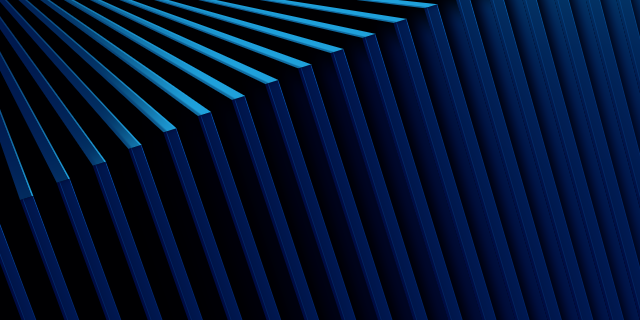
A Shadertoy shader for this background:

```glsl
// Fan of bent blue slats on black: lit top faces above, slanted front faces below.
#define HEIGHT 384.0              // canvas height in design units
#define FIRST_SLAT -1
#define LAST_SLAT 20
#define FACE vec2(-16.0, 5.0)     // bend edge, from right corner to left corner
#define GLOW_REACH 31.0
#define NAVY vec3(0.0, 0.085, 0.295)
#define DEEP vec3(0.0, 0.012, 0.18)
#define TEAL vec3(0.012, 0.23, 0.42)
#define STEEL vec3(0.05, 0.38, 0.58)
#define CYAN vec3(0.12, 0.63, 0.86)

float unitsPerPixel;

// Antialiased step: 1 where d is positive
float cover(float d) { return clamp(d / unitsPerPixel + 0.5, 0.0, 1.0); }

// Soft thin line centred on d = 0
float hairline(float d, float width) {
    float w = max(width, unitsPerPixel);
    return (1.0 - smoothstep(0.0, w, abs(d))) * width / w;
}

// Right corner of the bend of slat i, y pointing down
vec2 bendCorner(float i) {
    return vec2(40.0 + i * (44.25 - 0.32 * i), 235.0 - i * (20.83 - 0.139 * i));
}

void drawSlat(inout vec3 color, vec2 p, float i) {
    vec2 q = p - bendCorner(i);
    float slant = 0.37 - 0.0065 * i;
    float across = q.x - slant * q.y;              // 0 at the right edge of the front
    float left = across - FACE.x + slant * FACE.y; // 0 at the left edge
    float below = q.y - q.x * FACE.y / FACE.x;     // positive under the bend

    // Top face frame: along runs up and left, depth runs from its upper edge
    float angle = radians(69.0 - i * (8.0 - 0.23 * i));
    vec2 dir = vec2(-cos(angle), -sin(angle));
    vec2 normal = vec2(dir.y, -dir.x);
    float along = max(dot(q, dir), 0.0);
    float depth = dot(q, normal);
    float thick = dot(FACE, normal) * max(1.0 - along / 480.0, 0.25);

    // Light pooling at the upper right
    float pool = smoothstep(400.0, 660.0, p.x) * exp(-max(p.y, 0.0) / 125.0);

    // Glow in the gap, fading away from the left edge
    float fade = clamp(1.0 + left / GLOW_REACH, 0.0, 1.0) * cover(-left);
    float strength = smoothstep(2.0, 14.0, i) * smoothstep(0.0, 45.0, depth);
    vec3 glow = mix(DEEP, NAVY, fade * smoothstep(5.0, 17.0, i));
    glow = mix(glow, TEAL, pool * fade * 0.8);
    color = mix(color, glow, strength * smoothstep(0.0, 0.85, fade));

    // Front face with bevel and fine edge lines
    vec3 front = NAVY * mix(0.92, 1.08, clamp(left / 16.0, 0.0, 1.0));
    front = mix(front, DEEP * 1.3, 0.55 * (1.0 - smoothstep(2.5, 4.0, left)));
    front = mix(front, TEAL, 0.75 * pool);
    float nearBend = exp(-max(below, 0.0) / 70.0);
    front += TEAL * hairline(left - 4.0, 0.8) * (0.25 + 0.4 * nearBend);
    front += STEEL * hairline(across + 0.6, 0.8) * (0.12 + 0.7 * nearBend);
    front = mix(front, DEEP, 0.45 * exp(-max(below, 0.0) / 3.0));
    color = mix(color, front, cover(left) * cover(-across) * cover(below));

    // Top face: lit near the bend, fully lit on the flatter slats
    float flatness = smoothstep(2.0, 10.0, i);
    float lit = mix(0.3, 1.0, smoothstep(0.0, 6.0, i))
              * exp(-along / mix(75.0, 550.0, flatness));
    vec3 top = mix(NAVY, TEAL, clamp(lit * 2.0, 0.0, 1.0));
    top = mix(top, CYAN, smoothstep(0.3, 0.9, lit));
    float rel = depth / max(thick, 0.1);
    top = mix(top, mix(NAVY, STEEL, lit), 0.75 * smoothstep(0.62, 0.85, rel));
    float rim = 1.0 - smoothstep(1.2, 2.4, depth);
    top = mix(top, CYAN, rim * exp(-along / mix(130.0, 500.0, flatness)));
    color = mix(color, top, cover(depth) * cover(thick - depth) * cover(-below));
}

void mainImage(out vec4 fragColor, in vec2 fragCoord) {
    unitsPerPixel = HEIGHT / iResolution.y;
    vec2 p = vec2(fragCoord.x, iResolution.y - fragCoord.y) * unitsPerPixel;

    // Black ground, then slats from right to left
    vec3 color = vec3(0.0, 0.0, 0.008);
    for (int i = LAST_SLAT; i >= FIRST_SLAT; i--) {
        drawSlat(color, p, float(i));
    }
    fragColor = vec4(color, 1.0);
}
```
